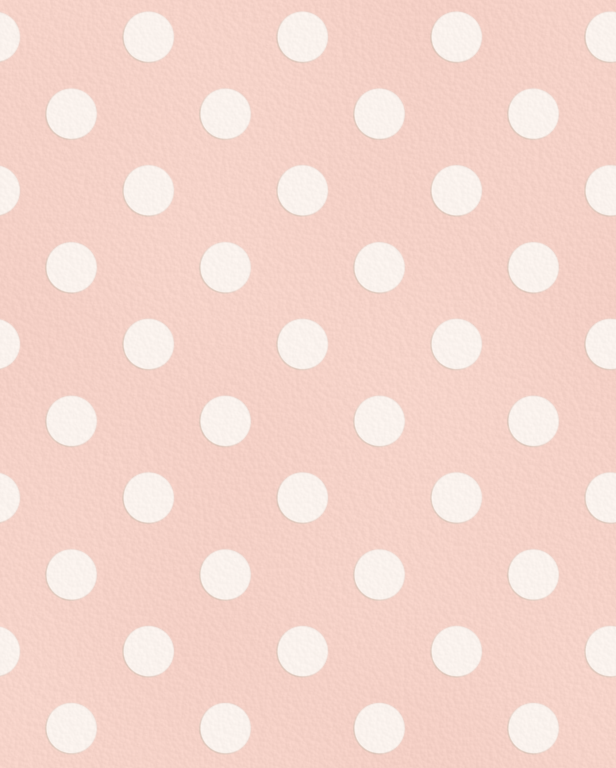
Give the GLSL for this pattern, as a Shadertoy shader.

```glsl
const vec2 REPEATS = vec2(4.0, 5.0);          // whole repeats across and down
const vec2 DOT_A = vec2(0.964, 0.759);        // dot centres within one repeat
const vec2 DOT_B = vec2(0.463, 0.258);
const float DOT_RADIUS = 0.166;
const float RIM_WIDTH = 0.007;
const vec3 PINK = vec3(0.96, 0.82, 0.78);
const vec3 CREAM = vec3(0.98, 0.95, 0.93);
const vec3 RIM_LIT = vec3(0.93, 0.85, 0.82);
const vec3 RIM_SHADE = vec3(0.87, 0.78, 0.73);
const vec2 LIGHT = vec2(0.8, 0.6);            // direction towards the light
const float GRAIN_FINE = 40.0;                // grain cells per repeat
const float GRAIN_COARSE = 22.0;
const float GRAIN_STRENGTH = 0.05;
const float GRAIN_STEP = 0.35;
const float TONE_STRENGTH = 0.005;
const float TAU = 6.2831853;

vec2 hash22(vec2 p) {
    vec3 q = fract(p.xyx * vec3(0.1031, 0.1030, 0.0973));
    q += dot(q, q.yzx + 33.33);
    return fract((q.xx + q.yz) * q.zy);
}

// Distance to the nearest scattered point, wrapping after `period` cells
float cellular(vec2 p, vec2 period) {
    vec2 cell = floor(p);
    vec2 local = p - cell;
    float nearest = 4.0;
    for (int y = -1; y <= 1; y++) {
        for (int x = -1; x <= 1; x++) {
            vec2 step2 = vec2(x, y);
            vec2 offset = step2 + hash22(mod(cell + step2, period)) - local;
            nearest = min(nearest, dot(offset, offset));
        }
    }
    return sqrt(nearest);
}

// Slope of the embossed grain along the light direction
float grainRelief(vec2 cellPos, float density) {
    vec2 p = cellPos * density;
    vec2 period = REPEATS * density;
    return cellular(p + LIGHT * GRAIN_STEP, period) - cellular(p, period);
}

// Offset from the nearest copy of a dot centre
vec2 toDot(vec2 cellPos, vec2 centre) {
    return fract(cellPos - centre + 0.5) - 0.5;
}

// Broad, faint unevenness made of whole waves
float toneDrift(vec2 uv) {
    return sin(TAU * (uv.x + uv.y) + 0.8)
         + 0.6 * sin(TAU * (2.0 * uv.x - uv.y) + 2.1)
         + 0.4 * sin(TAU * (uv.x + 3.0 * uv.y));
}

void mainImage(out vec4 fragColor, in vec2 fragCoord) {
    vec2 uv = fragCoord / iResolution.xy;
    vec2 cellPos = uv * REPEATS;
    float pixel = REPEATS.y / iResolution.y;

    // Staggered dots
    vec2 a = toDot(cellPos, DOT_A);
    vec2 b = toDot(cellPos, DOT_B);
    vec2 q = dot(a, a) < dot(b, b) ? a : b;
    float edge = length(q) - DOT_RADIUS;
    float dotMask = 1.0 - smoothstep(-0.6 * pixel, 0.6 * pixel, edge);
    vec3 color = mix(PINK, CREAM, dotMask);

    // Pressed rim, darker on the side away from the light
    float facing = dot(q, -LIGHT) / max(length(q), 0.001);
    float shade = smoothstep(-0.2, 0.9, facing);
    float rim = 1.0 - smoothstep(0.0, RIM_WIDTH + 0.5 * pixel, abs(edge));
    color = mix(color, mix(RIM_LIT, RIM_SHADE, shade), rim * mix(0.45, 0.85, shade));

    // Paper grain and soft tone
    float grain = 0.65 * grainRelief(cellPos, GRAIN_FINE)
                + 0.45 * grainRelief(cellPos, GRAIN_COARSE);
    color += GRAIN_STRENGTH * grain * mix(1.0, 0.75, dotMask);
    color += TONE_STRENGTH * toneDrift(uv) * (1.0 - dotMask) * vec3(0.5, 1.0, 1.0);

    fragColor = vec4(clamp(color, 0.0, 1.0), 1.0);
}
```
